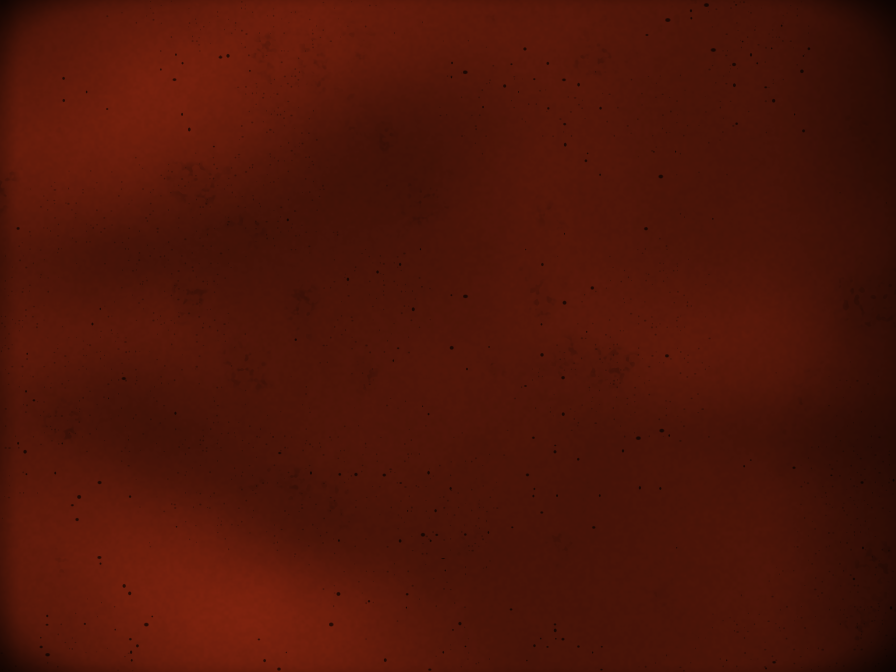
Write a Shadertoy shader that draws this background.

```glsl
float hash(vec2 p) {
    vec3 q = fract(vec3(p.xyx) * 0.1031);
    q += dot(q, q.yzx + 33.33);
    return fract((q.x + q.y) * q.z);
}

float valueNoise(vec2 p) {
    vec2 cell = floor(p), f = fract(p);
    f = f * f * (3.0 - 2.0 * f);
    float low = mix(hash(cell), hash(cell + vec2(1, 0)), f.x);
    float high = mix(hash(cell + vec2(0, 1)), hash(cell + vec2(1, 1)), f.x);
    return mix(low, high, f.y);
}

// Layered noise, centred on zero
float fbm(vec2 p, int octaves) {
    float sum = 0.0, amplitude = 0.5;
    for (int i = 0; i < octaves; i++) {
        sum += amplitude * (valueNoise(p) - 0.5);
        p = mat2(1.6, 1.2, -1.2, 1.6) * p + 17.3;
        amplitude *= 0.5;
    }
    return sum;
}

// Soft rotated elliptical patch
float glow(vec2 p, vec2 centre, vec2 radius, float angle) {
    float c = cos(angle), s = sin(angle);
    vec2 q = mat2(c, -s, s, c) * (p - centre) / radius;
    return exp(-dot(q, q));
}

// Broad smoky light and shade
float cloudLight(vec2 p) {
    float light = 0.277;
    light += 0.17 * glow(p, vec2(0.25, 0.86), vec2(0.36, 0.15), 0.4);
    light += 0.07 * glow(p, vec2(0.73, 0.95), vec2(0.28, 0.11), 0.0);
    light += 0.05 * glow(p, vec2(0.84, 0.73), vec2(0.13, 0.22), 0.1);
    light += 0.16 * glow(p, vec2(0.41, 0.07), vec2(0.26, 0.13), -0.4);
    light += 0.09 * glow(p, vec2(0.16, 0.15), vec2(0.26, 0.17), -0.2);
    light += 0.08 * glow(p, vec2(1.08, 0.50), vec2(0.28, 0.11), 0.0);
    light += 0.08 * glow(p, vec2(0.04, 0.48), vec2(0.14, 0.11), 0.0);
    light += 0.06 * glow(p, vec2(0.27, 0.50), vec2(0.13, 0.09), -0.2);
    light += 0.05 * glow(p, vec2(1.30, 0.67), vec2(0.10, 0.08), 0.0);
    light += 0.03 * glow(p, vec2(0.60, 0.41), vec2(0.22, 0.15), 0.0);
    light += 0.03 * glow(p, vec2(1.18, 0.17), vec2(0.20, 0.15), 0.0);
    light -= 0.05 * glow(p, vec2(0.58, 0.81), vec2(0.24, 0.10), 0.4);
    light -= 0.04 * glow(p, vec2(0.18, 0.60), vec2(0.20, 0.07), 0.0);
    light -= 0.04 * glow(p, vec2(0.19, 0.38), vec2(0.20, 0.07), -0.2);
    light -= 0.04 * glow(p, vec2(0.42, 0.25), vec2(0.22, 0.06), -0.4);
    light -= 0.04 * glow(p, vec2(1.20, 0.36), vec2(0.22, 0.06), 0.0);
    return light;
}

// Sparse irregular pits, clustered by noise
float specks(vec2 p, float scale, float density, float pixel) {
    vec2 g = p * scale, cell = floor(g);
    vec2 jitter = vec2(hash(cell + 3.7), hash(cell + 9.1));
    vec2 d = fract(g) - mix(vec2(0.3), vec2(0.7), jitter);
    d.x *= mix(0.7, 1.5, jitter.y);
    float radius = mix(0.08, 0.25, hash(cell + 21.0));
    float cluster = smoothstep(0.40, 0.75, valueNoise(cell / scale * 7.0 + 4.0));
    float present = step(hash(cell + 41.0), density * cluster);
    float edge = pixel * scale * 0.8;
    return present * (1.0 - smoothstep(radius - edge, radius + edge, length(d)));
}

// Dark rounded corners and a wide shaded right side
float vignette(vec2 uv) {
    vec2 q = abs(uv * 2.0 - 1.0);
    q *= q;
    float corners = smoothstep(0.88, 1.45, length(q * q));
    float rightSide = smoothstep(0.83, 1.02, uv.x);
    float leftRim = 1.0 - smoothstep(0.0, 0.025, uv.x);
    return (1.0 - 0.7 * corners) * (1.0 - 0.4 * rightSide) * (1.0 - 0.15 * leftRim);
}

void mainImage(out vec4 fragColor, in vec2 fragCoord) {
    vec2 uv = fragCoord / iResolution.xy;
    vec2 p = fragCoord / iResolution.y;
    float pixel = 1.0 / iResolution.y;

    // Warped clouds
    vec2 warp = vec2(fbm(p * 4.0, 3), fbm(p * 4.0 + 31.0, 3));
    float light = cloudLight(p + 0.07 * warp);

    // Mottled surface and fine grain
    float mottle = 0.10 * fbm(p * 9.0 + 5.0, 5);
    float grain = 0.10 * fbm(p * 160.0, 2);
    light *= 1.0 + mottle + grain;

    // Pits and worn stains, denser near the top and bottom
    float outer = smoothstep(0.2, 0.48, abs(uv.y - 0.5));
    float pits = specks(p, 90.0, 0.03 + 0.05 * outer, pixel);
    float dust = specks(p + 2.3, 190.0, 0.10, pixel);
    float stain = smoothstep(0.12, 0.30, fbm(p * 11.0 + 60.0, 4));
    float crumbs = smoothstep(0.05, 0.22, fbm(p * 120.0 + 8.0, 2));
    light *= (1.0 - 0.65 * pits) * (1.0 - 0.3 * dust);
    light *= 1.0 - stain * (0.04 + 0.15 * crumbs);

    light *= vignette(uv);
    vec3 rust = vec3(1.0, 0.27, 0.11);
    fragColor = vec4(light * rust, 1.0);
}
```
